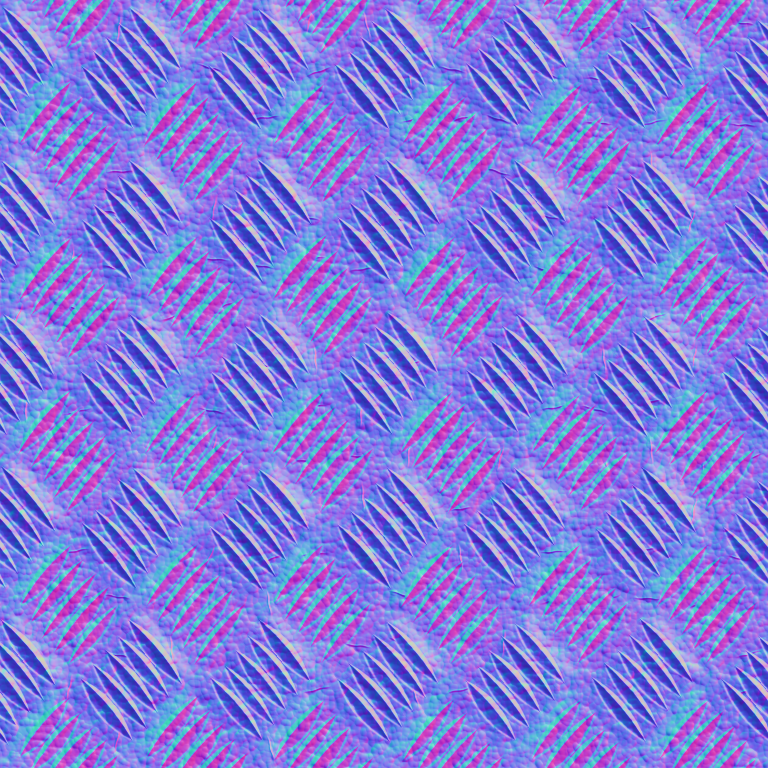
Give the GLSL for this texture map, as a three.js fragment shader.

```glsl
varying vec2 vUv;

#define REPEATS vec2(6.0, 5.0)
#define PHASE vec2(0.03, 0.565)
#define BAR_AXIS vec2(0.64, -0.77)
#define BAR_PITCH 0.0242
#define BAR_STAGGER 0.0045
#define BAR_HALF_LENGTH 0.053
#define BAR_HALF_WIDTH 0.0106
#define CREST 0.42
#define EDGE_SOFT 0.0014
#define GRAIN 0.85
#define CRACK_GRID 16.0
#define SHADE_BLUE 0.93

vec2 hash2(vec2 p) {
  vec3 q = fract(vec3(p.xyx) * vec3(0.1031, 0.1030, 0.0973));
  q += dot(q, q.yzx + 33.33);
  return fract((q.xx + q.yz) * q.zy);
}

// Smooth cellular bumps: slope away from nearby feature points, wrapping at the border
vec2 cellSlope(vec2 uv, vec2 cells, float seed) {
  vec2 p = uv * cells, base = floor(p), sum = vec2(0.0);
  float total = 0.0;
  for (int j = -1; j <= 1; j++)
    for (int i = -1; i <= 1; i++) {
      vec2 id = base + vec2(i, j);
      vec2 away = p - id - hash2(mod(id, cells) + seed);
      float weight = exp(-8.0 * dot(away, away));
      sum += away * weight;
      total += weight;
    }
  return sum / (total + 0.02);
}

float bell(float x) { return exp(-x * x); }

// Five raised leaf-shaped bars; xy = surface tilt, z = coverage
vec3 barGroup(vec2 grid, float mirror, float steep, float seed) {
  vec2 id = floor(grid + 0.5);
  vec2 key = mod(id, REPEATS) + seed;
  vec2 local = (grid - id) / REPEATS + (hash2(key) - 0.5) * 0.004;
  local.x *= mirror;

  vec2 acrossAxis = vec2(-BAR_AXIS.y, BAR_AXIS.x);
  float across = dot(local, acrossAxis);
  float index = clamp(floor(across / BAR_PITCH + 0.5), -2.0, 2.0);
  vec2 vary = hash2(key * 7.0 + index + 19.0) - 0.5;
  float along = dot(local, BAR_AXIS) + index * BAR_STAGGER + vary.x * 0.003;
  float side = across - index * BAR_PITCH;

  // Leaf outline: shaded flank deepens toward the crest, lit flank is narrow
  float t = along / (BAR_HALF_LENGTH * (1.0 + 0.1 * vary.y));
  float width = BAR_HALF_WIDTH * (1.0 + 0.2 * vary.x) * (1.0 - t * t);
  float bar = 1.0 - smoothstep(-EDGE_SOFT, EDGE_SOFT, abs(side) - width);
  float lit = smoothstep(-EDGE_SOFT, EDGE_SOFT, side - CREST * width);
  float depth = smoothstep(-1.0, 0.1, side / max(width, 0.001));
  float flank = mix(-steep * mix(0.55, 1.5, depth) * (1.0 + 0.4 * vary.y), 1.25, lit);

  // Hollow between bars, thin bright lip under each bar, soft banks around the group
  float ends = 1.0 - smoothstep(0.65, 1.15, abs(t));
  float hollow = ends * (1.0 - smoothstep(0.048, 0.064, abs(across)));
  float slope = mix(-0.3 * steep * hollow, flank, bar);
  slope += 1.1 * bell((side + width) / 0.0017) * step(abs(t), 0.96) * ends;
  slope += ends * (0.55 * bell((across - 0.064) / 0.009) - 0.3 * bell((across + 0.068) / 0.01));
  float lean = mix(0.85, 0.8 + 0.2 * mirror, smoothstep(-0.2, 0.2, slope));
  return vec3(acrossAxis * vec2(mirror * lean, 1.0) * slope, bar);
}

// Sparse fine straight scratches, one at most per grid cell
vec2 crackSlope(vec2 uv) {
  vec2 p = uv * CRACK_GRID, id = floor(p);
  vec2 pick = hash2(id + 71.0), shape = hash2(id + 137.0);
  vec2 d = p - id - 0.5 - (shape - 0.5) * 0.3;
  float angle = (shape.x - 0.5) * 0.7 + step(0.7, pick.y) * 1.5;
  vec2 axis = vec2(cos(angle), sin(angle)), normal = vec2(-axis.y, axis.x);
  float run = dot(d, axis);
  float offset = (dot(d, normal) + 0.008 * sin(run * 19.0 + pick.y * 6.0)) / 0.021;
  float fade = 1.0 - smoothstep(0.08, 0.34, abs(run));
  return normal * (offset - 0.4) * bell(offset) * fade * step(pick.x, 0.45) * 1.7;
}

void main() {
  vec2 grid = vUv * REPEATS - PHASE;
  vec3 falling = barGroup(grid, 1.0, 1.0, 3.0);
  vec3 rising = barGroup(grid - 0.5, -1.0, 0.9, 41.0);
  float bars = max(falling.z, rising.z);

  // Worn plate: broad dents, crossed streaks and fine grit, sharpened into specks
  vec2 grain = 0.4 * cellSlope(vUv, vec2(30.0), 5.0)
    + 0.6 * cellSlope(vUv, vec2(54.0, 116.0), 23.0)
    + 0.5 * cellSlope(vUv, vec2(112.0, 62.0), 89.0)
    + 0.65 * cellSlope(vUv, vec2(158.0, 146.0), 57.0);
  grain *= 0.55 + 1.3 * length(grain);

  vec2 tilt = falling.xy + rising.xy + vec2(0.0, 0.02);
  tilt += grain * GRAIN * mix(1.0, 1.15, bars);
  tilt += crackSlope(vUv) * (1.0 - bars);

  // Pack the surface normal into colour, with blue muted away from the light
  vec3 color = normalize(vec3(tilt, 1.0)) * 0.5 + 0.5;
  color.b *= mix(SHADE_BLUE, 1.0, smoothstep(0.3, 0.9, tilt.y + tilt.x));
  gl_FragColor = vec4(color, 1.0);
}
```
